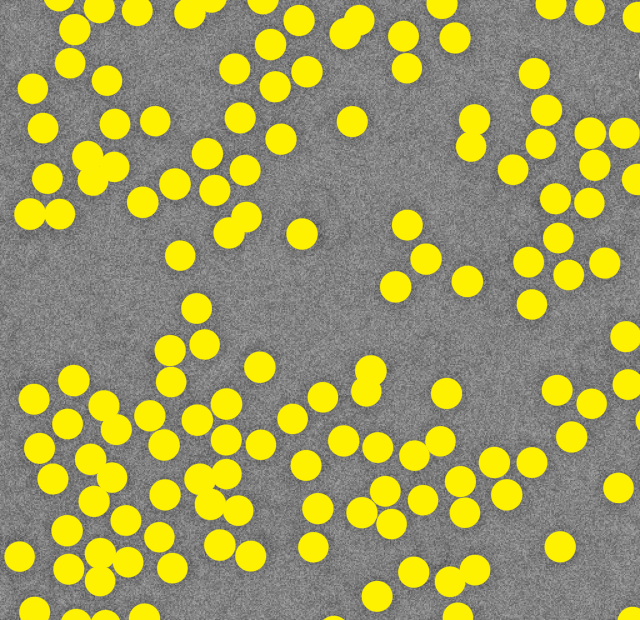
Give the GLSL for this pattern, as a Shadertoy shader.

```glsl
// Flat yellow discs scattered loosely over a grainy grey ground with soft dark halos.

// Lengths are fractions of the canvas height.
const vec3  DISC_COLOR     = vec3(1.0, 0.95, 0.0);
const vec3  GROUND_COLOR   = vec3(0.513, 0.513, 0.517);
const float DISC_RADIUS    = 0.025;
const float RADIUS_SPREAD  = 0.001;
const float CELL_SIZE      = 0.07;   // typical spacing of neighbours
const float ROW_HEIGHT     = 0.866;  // hexagonal rows, in cells
const float LATTICE_ANGLE  = 0.33;
const float JITTER         = 0.48;   // random shift, in cells
const float WARP           = 0.6;    // smooth drift of the lattice, in cells
const float EMPTY_LEVEL    = 0.435;  // higher leaves more cells empty
const float VOID_SCALE     = 0.45;   // frequency of the empty regions, per cell
const float LEFT_MARGIN    = 0.03;
const float HALO_WIDTH     = 0.013;
const float HALO_DEPTH     = 0.06;
const float GHOST_WIDTH    = 0.006;
const float GHOST_DEPTH    = 0.035;
const float GHOST_CHANCE   = 0.2;
const float GRAIN_COUNT    = 496.0;  // grains per canvas height
const float GRAIN_CONTRAST = 0.3;
const float MOTTLE_COUNT   = 70.0;
const float MOTTLE_CONTRAST = 0.05;

// Two random values in 0..1 for a lattice point.
vec2 hash22(vec2 p) {
    vec3 q = fract(p.xyx * vec3(0.1031, 0.1030, 0.0973));
    q += dot(q, q.yzx + 33.33);
    return fract((q.xx + q.yz) * q.zy);
}

// Lattice value with a triangular distribution around 0.5.
float latticeValue(vec2 p) {
    return dot(hash22(p), vec2(0.5));
}

float valueNoise(vec2 p) {
    vec2 i = floor(p);
    vec2 f = fract(p);
    f = f * f * (3.0 - 2.0 * f);
    float low  = mix(latticeValue(i), latticeValue(i + vec2(1, 0)), f.x);
    float high = mix(latticeValue(i + vec2(0, 1)), latticeValue(i + vec2(1, 1)), f.x);
    return mix(low, high, f.y);
}

// Returns the signed distance to the nearest disc and the strength of faint rings.
vec2 scatter(vec2 p) {
    float c = cos(LATTICE_ANGLE), s = sin(LATTICE_ANGLE);
    mat2 turn = mat2(c, s, -s, c);
    vec2 q = turn * p / CELL_SIZE;
    float baseRow = floor(q.y / ROW_HEIGHT);
    float nearest = 1.0;
    float ghost = 0.0;

    for (int j = -1; j <= 1; j++) {
        float row = baseRow + float(j);
        float shift = 0.5 * mod(row, 2.0);
        for (int i = -1; i <= 1; i++) {
            vec2 id = vec2(floor(q.x - shift) + float(i), row);
            vec2 place = hash22(id + 71.0);
            vec2 trait = hash22(id + 213.0);

            // Displaced centre of this cell
            vec2 center = (id + 0.5) * vec2(1.0, ROW_HEIGHT) + vec2(shift, 0.0);
            vec2 drift = vec2(valueNoise(center * 0.3 + 17.0), valueNoise(center * 0.3 + 59.0));
            center += JITTER * (place - 0.5) + WARP * (drift - 0.5);

            float radius = DISC_RADIUS + RADIUS_SPREAD * (place.x - 0.5);
            float d = length(q - center) * CELL_SIZE - radius;

            // Empty regions come from smooth noise, single gaps from the hash
            float fill = 0.65 * valueNoise(center * VOID_SCALE + 133.0) + 0.35 * trait.x;
            float x = (center * turn).x * CELL_SIZE;
            bool margin = x < LEFT_MARGIN;
            if (fill > EMPTY_LEVEL && !margin) {
                nearest = min(nearest, d);
            } else if (margin || trait.y < GHOST_CHANCE) {
                float r = d / GHOST_WIDTH;
                ghost = max(ghost, exp(-r * r));
            }
        }
    }
    return vec2(nearest, ghost);
}

void mainImage(out vec4 fragColor, in vec2 fragCoord) {
    vec2 p = fragCoord / iResolution.y;
    vec2 field = scatter(p);

    // Grainy ground
    float grain = GRAIN_CONTRAST * (valueNoise(p * GRAIN_COUNT - 0.5) - 0.5);
    float mottle = MOTTLE_CONTRAST * (valueNoise(p * MOTTLE_COUNT + 311.0) - 0.5);
    float r = max(field.x, 0.0) / HALO_WIDTH;
    float shade = HALO_DEPTH * exp(-r * r) + GHOST_DEPTH * field.y;
    vec3 color = GROUND_COLOR + grain + mottle - shade;

    // Flat discs with smooth edges
    float edge = 0.75 / iResolution.y;
    color = mix(color, DISC_COLOR, 1.0 - smoothstep(-edge, edge, field.x));
    fragColor = vec4(color, 1.0);
}
```
